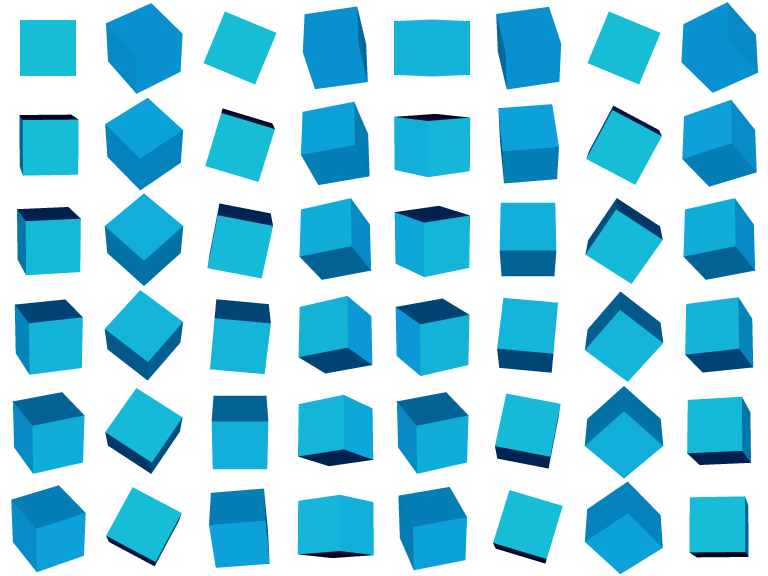
Write a Shadertoy shader that draws this pattern.

```glsl
#define COLUMNS 8.0
#define ROWS 6.0
#define HALF_SIDE 0.28      // half cube edge, in cells
#define EYE_DISTANCE 26.0   // in half edges
#define PITCH_TURNS 1.0     // turns over the whole sequence
#define YAW_TURNS 0.75
#define SIDE_LIGHT 0.4
#define SAMPLES 4

const float TAU = 6.2831853;
const vec3 BACKGROUND = vec3(1.0);

// Pitch about x applied after yaw about y
mat3 cubeRotation(float pitch, float yaw) {
    float cp = cos(pitch), sp = sin(pitch);
    float cy = cos(yaw), sy = sin(yaw);
    mat3 rotX = mat3(1.0, 0.0, 0.0,  0.0, cp, sp,  0.0, -sp, cp);
    mat3 rotY = mat3(cy, 0.0, -sy,  0.0, 1.0, 0.0,  sy, 0.0, cy);
    return rotX * rotY;
}

// Navy to cyan ramp with evenly spaced stops
vec3 shadeRamp(float light) {
    const vec3 stops[9] = vec3[9](
        vec3(0.00, 0.00, 0.04), vec3(0.00, 0.02, 0.12), vec3(0.00, 0.12, 0.30),
        vec3(0.00, 0.26, 0.45), vec3(0.01, 0.39, 0.58), vec3(0.02, 0.51, 0.73),
        vec3(0.04, 0.60, 0.85), vec3(0.07, 0.69, 0.85), vec3(0.09, 0.74, 0.84));
    float position = clamp(light, 0.0, 1.0) * 8.0;
    int i = min(int(position), 7);
    return mix(stops[i], stops[i + 1], position - float(i));
}

// Flat-shaded unit cube seen through a point p on the plane z = 0
vec3 drawCube(vec2 p, mat3 rotation) {
    vec3 eye = vec3(0.0, 0.0, EYE_DISTANCE);
    vec3 origin = eye * rotation;
    vec3 ray = normalize(vec3(p, 0.0) - eye) * rotation;
    ray += vec3(lessThan(abs(ray), vec3(1e-6))) * 2e-6;

    // Slab intersection
    vec3 center = -origin / ray;
    vec3 extent = 1.0 / abs(ray);
    vec3 near = center - extent;
    vec3 far = center + extent;
    float entry = max(near.x, max(near.y, near.z));
    float leave = min(far.x, min(far.y, far.z));
    if (entry > leave) return BACKGROUND;

    vec3 normal = rotation * (-sign(ray) * step(vec3(entry), near));
    return shadeRamp(normal.z + SIDE_LIGHT * normal.x * normal.x);
}

vec3 cubeGrid(vec2 uv) {
    vec2 grid = uv * ROWS;
    vec2 cell = floor(grid);
    float row = ROWS - 1.0 - cell.y;

    // Rotation runs down each column, then on to the next
    float angle = TAU * (cell.x + row / ROWS) / COLUMNS;
    mat3 rotation = cubeRotation(PITCH_TURNS * angle, YAW_TURNS * angle);
    return drawCube((fract(grid) - 0.5) / HALF_SIDE, rotation);
}

void mainImage(out vec4 fragColor, in vec2 fragCoord) {
    // Supersampled edges
    vec3 color = vec3(0.0);
    for (int j = 0; j < SAMPLES; j++) {
        for (int i = 0; i < SAMPLES; i++) {
            vec2 offset = (vec2(i, j) + 0.5) / float(SAMPLES) - 0.5;
            color += cubeGrid((fragCoord + offset) / iResolution.y);
        }
    }
    fragColor = vec4(color / float(SAMPLES * SAMPLES), 1.0);
}
```
